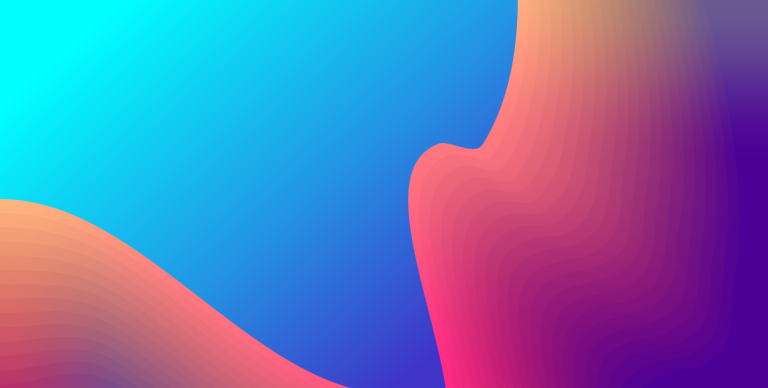
Give the GLSL for this background, as a Shadertoy shader.

```glsl
// Flowing layered waves in peach, pink and violet over a cyan to blue gradient.

const float ASPECT = 1.99;        // width of the scene in units of its height
const float BANDS_RIGHT = 20.0;
const float BANDS_HILL = 13.0;
const float DEPTH_RIGHT = 1.15;   // depth at which the right wave is fully violet
const float BAND_CONTRAST = 0.75;

const vec3 CYAN = vec3(0.0, 1.0, 1.0);
const vec3 AZURE = vec3(0.14, 0.57, 0.89);
const vec3 INDIGO = vec3(0.25, 0.20, 0.78);
const vec3 PEACH = vec3(1.0, 0.71, 0.50);
const vec3 CORAL = vec3(1.0, 0.47, 0.50);
const vec3 ROSE = vec3(1.0, 0.35, 0.50);
const vec3 HOT_PINK = vec3(1.0, 0.17, 0.52);
const vec3 SLATE = vec3(0.41, 0.35, 0.57);
const vec3 VIOLET = vec3(0.30, 0.0, 0.59);
const vec3 BERRY = vec3(0.72, 0.18, 0.42);
const vec3 MAUVE = vec3(0.48, 0.30, 0.54);

// Coverage of the region where the field is positive, with a smooth edge.
float coverage(float field) {
    return clamp(0.5 + field / max(fwidth(field), 1e-5), 0.0, 1.0);
}

// Partly quantise a 0..1 depth into soft-edged steps.
float banded(float depth, float count) {
    float t = depth * count;
    float blur = clamp(fwidth(t), 0.01, 0.5);
    float stepped = floor(t) + smoothstep(1.0 - blur, 1.0, fract(t));
    return clamp(mix(t, stepped, BAND_CONTRAST) / count, 0.0, 1.0);
}

// Height of the left hill.
float hillHeight(float x) {
    return 0.235 + 0.252 * cos(3.05 * min(x, 1.03));
}

// Right wave outline along the diagonal axis u: an arch joined to a swell.
float waveOutline(float u, float joinStart, float joinEnd) {
    float z = u + 0.1166;
    float arch = 1.619 + 0.249 * z - 0.825 * z * z;
    float swell = 1.492 + 0.419 * (1.0 - cos(clamp(4.026 * (u - 0.0777), -3.1416, 3.1416)));
    return mix(arch, swell, smoothstep(joinStart, joinEnd, u));
}

vec3 skyColor(vec2 p) {
    float t = p.x + 1.15 * (1.0 - p.y);
    vec3 color = mix(CYAN, AZURE, clamp((t - 0.31) / 1.09, 0.0, 1.0));
    return mix(color, INDIGO, clamp((t - 1.40) / 0.78, 0.0, 1.0));
}

vec3 hillColor(vec2 p, float depth) {
    float s = banded(depth / mix(0.48, 0.38, smoothstep(0.0, 0.3, p.x)), BANDS_HILL);
    vec3 rim = mix(PEACH, CORAL, smoothstep(0.0, 0.55, p.x));
    rim = mix(rim, ROSE, smoothstep(0.45, 0.9, p.x));
    vec3 core = mix(BERRY, MAUVE, smoothstep(0.0, 0.33, p.x));
    vec3 color = mix(rim, core, s);
    color.b -= 0.20 * s * (1.0 - s);
    return color;
}

vec3 waveColor(vec2 p, float depth) {
    float s = banded(depth / DEPTH_RIGHT, BANDS_RIGHT);
    float down = 1.0 - p.y;
    vec3 rim = mix(mix(PEACH, CORAL, smoothstep(-0.1, 0.4, down)),
                   HOT_PINK, smoothstep(0.35, 1.0, down));
    vec3 core = mix(SLATE, VIOLET, smoothstep(0.0, 0.42, down));
    vec3 color = mix(rim, core, s);
    color.b -= 0.36 * s * (1.0 - s);
    return color;
}

void mainImage(out vec4 fragColor, in vec2 fragCoord) {
    vec2 p = fragCoord / iResolution.xy * vec2(ASPECT, 1.0);
    vec3 color = skyColor(p);

    // Left hill
    float hillDepth = hillHeight(p.x) - p.y;
    color = mix(color, hillColor(p, max(hillDepth, 0.0)), coverage(hillDepth));

    // Right wave, its inner layers growing softer with depth
    float down = 1.0 - p.y;
    float u = down - p.x + 0.777;
    float v = down + p.x;
    float edge = v - waveOutline(u, -0.104, 0.008);
    float soft = v - waveOutline(u, -0.40, 0.25);
    float depth = max(mix(edge, soft, smoothstep(0.0, 0.7, edge)), 0.0);
    color = mix(color, waveColor(p, depth), coverage(edge));

    fragColor = vec4(color, 1.0);
}
```
